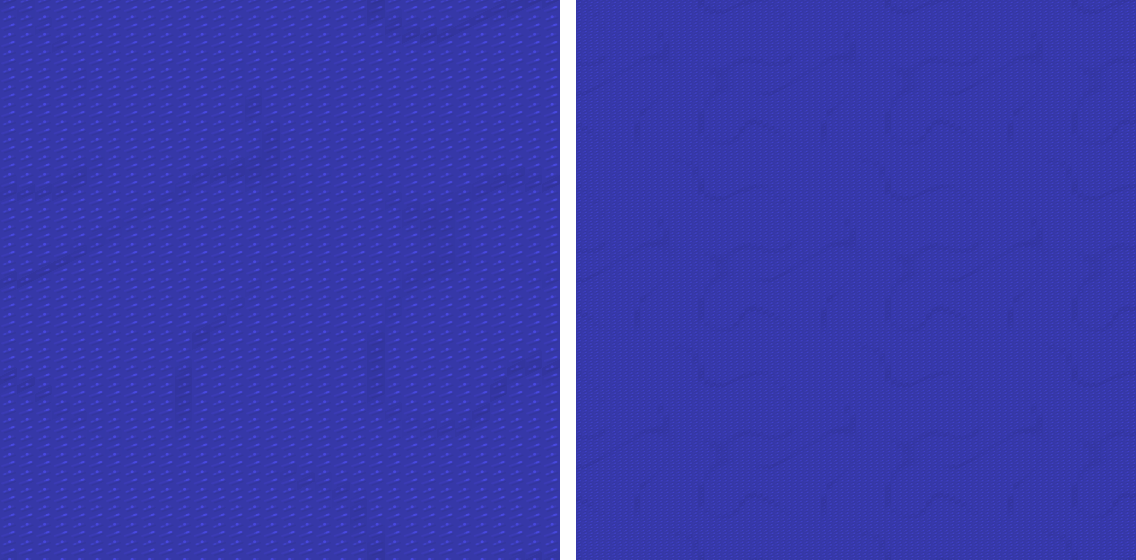
Left, the tile; right, the same tile 3 across and 3 down.
Reproduce this texture procedurally as a WebGL 1 fragment shader.

```glsl
precision highp float;
// Blue woven cloth: 32 by 32 repeats, each holding two unlike rows of slanted
// threads, one with a short bright dash and one with a dot. Faint broken
// creases follow the zero contour of wrapping noise, sampled once per cell.

uniform vec2 u_resolution;

const float COLUMNS = 32.0;
const float ROWS = 64.0;
const vec3 CLOTH = vec3(0.21, 0.22, 0.66);
const vec3 SHADE = vec3(0.20, 0.21, 0.62);
const vec3 THREAD = vec3(0.23, 0.23, 0.71);
const vec3 STREAK = vec3(0.25, 0.26, 0.79);
const vec3 GLINT = vec3(0.285, 0.285, 0.885);

float hash(vec2 p) {
  vec3 q = fract(p.xyx * vec3(0.1031, 0.1030, 0.0973));
  q += dot(q, q.yzx + 33.33);
  return fract((q.x + q.y) * q.z);
}

// Dot product of a lattice gradient and the offset from its corner.
float cornerSlope(vec2 corner, vec2 offset, float period) {
  vec2 wrapped = floor(mod(corner + 0.5, period));
  float angle = 6.28318 * hash(wrapped + period * 7.0);
  return dot(vec2(cos(angle), sin(angle)), offset);
}

// Gradient noise that repeats after a whole number of lattice cells.
float gradientNoise(vec2 p, float period) {
  vec2 i = floor(p);
  vec2 f = p - i;
  vec2 w = f * f * f * (f * (f * 6.0 - 15.0) + 10.0);
  vec2 e = vec2(1.0, 0.0);
  float low = mix(cornerSlope(i, f, period),
                  cornerSlope(i + e, f - e, period), w.x);
  float high = mix(cornerSlope(i + e.yx, f - e.yx, period),
                   cornerSlope(i + e.xx, f - e.xx, period), w.x);
  return mix(low, high, w.y);
}

float segmentDistance(vec2 p, vec2 a, vec2 b) {
  vec2 ab = b - a;
  return length(p - a - ab * clamp(dot(p - a, ab) / dot(ab, ab), 0.0, 1.0));
}

// Smooth coverage of a round-ended stroke.
float stroke(vec2 p, vec2 a, vec2 b, float halfWidth, float blur) {
  float edge = segmentDistance(p, a, b) - halfWidth;
  return 1.0 - smoothstep(-blur, blur, edge);
}

// Dark bands along the zero contour of the noise, fading in and out.
float crease(vec2 uv) {
  float height = gradientNoise(uv * 3.0, 3.0)
               + 0.15 * gradientNoise(uv * 6.0, 6.0);
  float strength = smoothstep(-0.3, 0.25, gradientNoise(uv * 4.0, 4.0));
  return strength * (1.0 - smoothstep(0.008, 0.05, abs(height)));
}

// Row with a long thread ending in a bright dash.
vec3 dashRow(vec3 color, vec2 p, float glow, float blur) {
  color = mix(color, THREAD,
              stroke(p, vec2(-0.75, -0.25), vec2(0.66, 0.22), 0.11, blur));
  color = mix(color, STREAK,
              stroke(p, vec2(0.10, 0.05), vec2(0.55, 0.20), 0.07, blur));
  return mix(color, GLINT, glow
             * stroke(p, vec2(0.34, 0.14), vec2(0.54, 0.20), 0.11, blur));
}

// Row with a shorter thread, a round dot and a weak fleck.
vec3 dotRow(vec3 color, vec2 p, float glow, float blur) {
  color = mix(color, THREAD,
              stroke(p, vec2(-0.60, -0.22), vec2(0.48, 0.14), 0.10, blur));
  color = mix(color, STREAK,
              stroke(p, vec2(-0.50, -0.20), vec2(-0.38, -0.16), 0.09, blur));
  return mix(color, GLINT, glow
             * stroke(p, vec2(0.08, 0.08), vec2(0.12, 0.09), 0.15, blur));
}

void main() {
  vec2 uv = gl_FragCoord.xy / u_resolution;

  // Sheared grid: upright columns crossed by rows that rise to the right.
  vec2 grid = vec2(uv.x * COLUMNS, uv.y * ROWS - uv.x * COLUMNS);
  vec2 cell = floor(grid);
  vec2 local = grid - cell - 0.5;
  vec2 p = vec2(local.x * 2.0, local.x + local.y);

  // Wrapped cell index and the cell centre on the canvas.
  vec2 index = floor(mod(vec2(cell.x, cell.x + cell.y) + 0.5,
                         vec2(COLUMNS, ROWS)));
  vec2 centre = vec2(cell.x + 0.5, cell.x + cell.y + 1.0)
              / vec2(COLUMNS, ROWS);

  float blur = 0.6 * ROWS / min(u_resolution.x, u_resolution.y);
  float glow = mix(0.8, 1.0, hash(index + 3.0));
  vec3 color = mix(CLOTH, SHADE,
                   stroke(p, vec2(-0.45, -0.45), vec2(0.75, -0.04), 0.08, blur));
  if (mod(index.y + 0.5, 2.0) < 1.0) color = dashRow(color, p, glow, blur);
  else color = dotRow(color, p, glow, blur);
  color *= 1.0 - 0.055 * crease(centre);
  gl_FragColor = vec4(color, 1.0);
}
```
